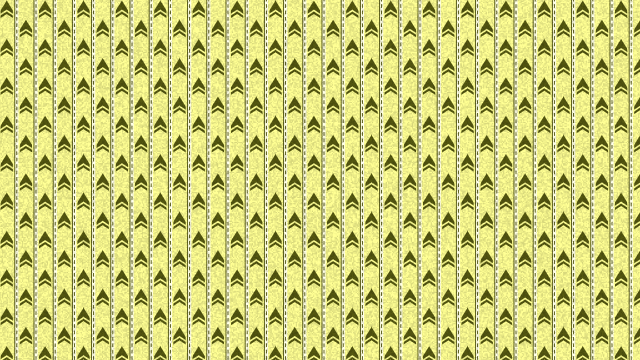
Reproduce this pattern procedurally as a WebGL 1 fragment shader.

```glsl
precision highp float;
// Half-drop rows of upright arrowheads, each with a loose chevron below,
// set in vertical lanes divided by a pale band with a dashed centre line.
// Shapes are box coverages in lane units; a fine hashed grain covers all.

uniform vec2 u_resolution;

const float LANES_PER_HEIGHT = 18.75;      // lane widths in the canvas height
const float DROP = 2.0;                    // arrow spacing along a lane
const vec2 FIRST_ARROW = vec2(0.35, 0.27); // centre of the first arrow

const float HALF_WIDTH = 0.32;
const float APEX = 0.45;
const float ROOF_SLOPE = 1.6;
const float NOTCH_SLOPE = 0.65;
const float NOTCH_TOP = -0.02;
const float CHEVRON_TOP = -0.12;
const float CHEVRON_BOTTOM = -0.25;

const vec2 BAND = vec2(0.43, 0.61);        // left and right edges from lane centre
const float RULE_X = 0.42;
const float RULE_WIDTH = 0.05;
const float DASH_X = 0.525;
const float DASH_WIDTH = 0.05;
const float DASHES_PER_LANE = 3.0;         // dashes in one lane width of length
const float DASH_FILL = 0.58;

const float GRAIN_CELLS = 288.0;           // grain cells in the canvas height
const float GRAIN_AMOUNT = 0.22;

const vec3 YELLOW = vec3(0.94, 0.94, 0.54);
const vec3 CREAM = vec3(0.97, 0.97, 0.87);
const vec3 OLIVE = vec3(0.31, 0.32, 0.06);

float hash(vec2 cell) {
  vec3 p = fract(vec3(cell.xyx) * 0.1031);
  p += dot(p, p.yzx + 33.33);
  return fract((p.x + p.y) * p.z);
}

float valueNoise(vec2 p) {
  vec2 cell = floor(p);
  vec2 f = smoothstep(0.0, 1.0, fract(p));
  float low = mix(hash(cell), hash(cell + vec2(1.0, 0.0)), f.x);
  float high = mix(hash(cell + vec2(0.0, 1.0)), hash(cell + 1.0), f.x);
  return mix(low, high, f.y);
}

// Antialiased coverage of the interval from lo to hi, true for thin lines too.
float interval(float x, float lo, float hi, float blur) {
  float above = clamp((x - lo) / blur + 0.5, 0.0, 1.0);
  float past = clamp((x - hi) / blur + 0.5, 0.0, 1.0);
  return max(above - past, 0.0);
}

float line(float x, float centre, float width, float blur) {
  return interval(x, centre - 0.5 * width, centre + 0.5 * width, blur);
}

// Notched arrowhead and the chevron beneath it.
float arrow(vec2 p, float blur) {
  float side = abs(p.x);
  float sides = clamp((HALF_WIDTH - side) / blur + 0.5, 0.0, 1.0);
  float roofBlur = blur * length(vec2(1.0, ROOF_SLOPE));
  float notchBlur = blur * length(vec2(1.0, NOTCH_SLOPE));
  float underRoof = clamp((APEX - ROOF_SLOPE * side - p.y) / roofBlur + 0.5, 0.0, 1.0);
  float v = p.y + NOTCH_SLOPE * side;
  float aboveNotch = clamp((v - NOTCH_TOP) / notchBlur + 0.5, 0.0, 1.0);
  float chevron = interval(v, CHEVRON_BOTTOM, CHEVRON_TOP, notchBlur);
  return sides * max(underRoof * aboveNotch, chevron);
}

void main() {
  vec2 canvas = gl_FragCoord.xy / u_resolution.y;
  float blur = LANES_PER_HEIGHT / u_resolution.y;
  vec2 p = canvas * LANES_PER_HEIGHT - FIRST_ARROW;

  // Lane coordinates, with every second lane dropped by half a repeat.
  float lane = floor(p.x + 0.5);
  float x = p.x - lane;
  float y = p.y - mod(lane, 2.0) * 0.5 * DROP;
  y = mod(y + 0.5 * DROP, DROP) - 0.5 * DROP;

  // Divider band, measured to the right of a lane centre.
  float dividerX = fract(p.x);
  float band = interval(dividerX, BAND.x, BAND.y, blur);
  float rule = line(dividerX, RULE_X, RULE_WIDTH, blur);
  float dashY = fract(p.y * DASHES_PER_LANE);
  float dash = line(dividerX, DASH_X, DASH_WIDTH, blur)
             * line(dashY, 0.5, DASH_FILL, blur * DASHES_PER_LANE);

  vec3 color = mix(YELLOW, CREAM, band);
  color = mix(color, OLIVE, max(rule, dash));
  color = mix(color, OLIVE, arrow(vec2(x, y), blur));

  // Printed grain.
  float grain = valueNoise(canvas * GRAIN_CELLS) - 0.5;
  color *= 1.0 + GRAIN_AMOUNT * grain;
  gl_FragColor = vec4(clamp(color, 0.0, 1.0), 1.0);
}
```
